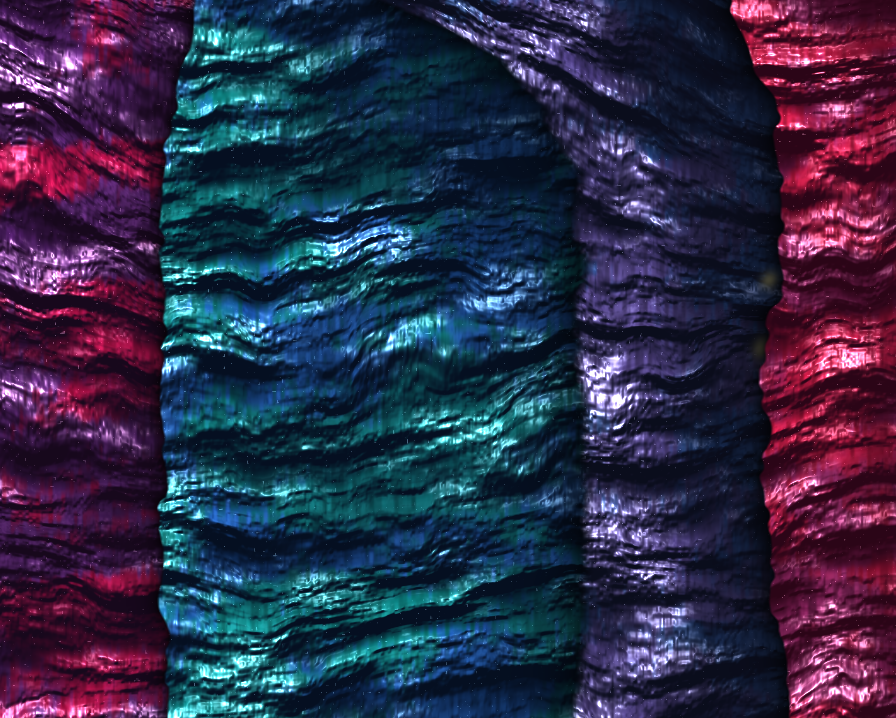
Reproduce this texture procedurally as a WebGL 2 fragment shader.

```glsl
#version 300 es
precision highp float;
// Four glossy, wrinkled strands hang side by side: magenta, teal, violet, crimson.
// Each is a warped noise height field lit from above; strands are layered from
// left to right along curved edges, each casting a soft shadow on the last.
uniform vec2 u_resolution;
out vec4 outColor;

struct Paint { vec3 deep; vec3 body; vec3 tint; vec3 shine; };

float hash(vec2 cell) {
  vec3 a = fract(cell.xyx * .1031);
  a += dot(a, a.yzx + 33.33);
  return fract((a.x + a.y) * a.z);
}

float noise(vec2 p) {
  vec2 i = floor(p), f = fract(p);
  f = f * f * f * (f * (f * 6. - 15.) + 10.);
  return mix(mix(hash(i), hash(i + vec2(1, 0)), f.x),
             mix(hash(i + vec2(0, 1)), hash(i + vec2(1, 1)), f.x), f.y);
}

float fbm(vec2 p) {
  float sum = 0., gain = .53;
  for (int i = 0; i < 4; i++) {
    sum += gain * noise(p);
    p = p * 2.03 + 17.3;
    gain *= .5;
  }
  return sum;
}

// Wrinkles that run along the given slope
float folds(vec2 p, float slope, float freq, float seed) {
  vec2 q = vec2(p.x, p.y - slope * p.x) + 3.;
  q.y += .06 * (noise(q * vec2(5, 6) + seed) - .5);
  q.y += .02 * (noise(q * vec2(19, 12) + seed) - .5);
  float broad = noise(q * vec2(freq * .3, freq) + seed);
  float swell = 2. * noise(q * vec2(freq * .2, freq * .6) + seed + 41.) - 1.;
  float medium = noise(q * vec2(freq * .7, freq * 2.) + seed + 7.);
  float fine = noise(q * vec2(freq * 2.2, freq * 4.5) + seed);
  float grain = noise(q * vec2(210, 150));
  return .6 * broad + .2 * (1. - swell * swell) + .17 * medium + .07 * fine + .03 * grain;
}

// Painted, wet surface of one strand; bias shifts pigment from body to tint
vec3 strand(vec2 p, float slope, float freq, float seed, float lit, float bias, Paint paint) {
  float e = .0015;
  float h = folds(p, slope, freq, seed);
  vec2 grad = vec2(folds(p + vec2(e, 0), slope, freq, seed),
                   folds(p + vec2(0, e), slope, freq, seed)) - h;
  vec3 normal = normalize(vec3(-grad / e * .055, 1));
  vec3 light = normalize(vec3(-.25, .8, .65));
  float diffuse = max(dot(normal, light), 0.);
  float gloss = max(dot(normal, normalize(light + vec3(0, 0, 1))), 0.);
  float streak = noise(p * vec2(170, 40) + seed);
  float patches = fbm(p * vec2(6, 13) + seed) + bias;
  vec3 pigment = mix(paint.body, paint.tint, smoothstep(.36, .62, patches + .2 * (streak - .5)));
  float shade = smoothstep(.1, .95, diffuse) * smoothstep(.12, .7, h);
  vec3 color = mix(paint.deep, pigment * (.75 + .5 * streak), shade * min(lit, 1.3));
  // Wide sheen plus tight wet glints on the crests
  float wet = smoothstep(.4, .66, fbm(p * vec2(11, 22) + seed + 9.) + .2 * (lit - 1.));
  float crest = smoothstep(.3, .75, h);
  float glint = pow(gloss, 40.) * wet * (.5 + streak);
  float sheen = .25 * pow(gloss, 8.) * (.3 + wet) * (.5 + streak);
  color += paint.shine * crest * lit * (.75 * glint + sheen);
  float fleck = smoothstep(.93, 1., noise(p * 310. + seed));
  return color + paint.shine * fleck * .3 * lit;
}

// Soft ellipse, slightly tilted, of half size w by h
float glow(vec2 p, float x, float y, float w, float h) {
  vec2 d = p - vec2(x, y);
  d = vec2(d.x, d.y - .2 * d.x) / vec2(w, h);
  return exp(-dot(d, d));
}

// Lay a strand over the ones below, with a shadow left of its edge
vec3 layer(vec3 under, vec3 over, float side, float shadow, float soft) {
  under *= 1. - .75 * exp(min(side, 0.) / shadow);
  return mix(under, over, smoothstep(-soft, soft, side));
}

float bumps(float y, float freq, float seed) {
  return .016 * (noise(vec2(seed, y * freq)) - .5) + .007 * (noise(vec2(seed, y * freq * 3.)) - .5);
}

void main() {
  vec2 uv = gl_FragCoord.xy / u_resolution;
  vec2 p = vec2(uv.x * 1.249, uv.y);
  float x = uv.x, y = uv.y, soft = max(.002, 1. / u_resolution.x);

  // Curved left edges of the three upper layers
  float tealEdge = .181 + .035 * smoothstep(.78, 1., y) + bumps(y, 18., 2.);
  float violetEdge = .65 - .22 * pow(max(y - .55, 0.) / .45, 4.) + bumps(y, 16., 5.);
  float crimsonEdge = .862 + .012 * cos((y - .7) * 9.) - .03 * smoothstep(.85, 1., y) + bumps(y, 20., 8.);
  float across = clamp((x - tealEdge) / (violetEdge - tealEdge), 0., 1.);

  Paint magenta = Paint(vec3(.09, .03, .11), vec3(.66, .04, .25), vec3(.25, .09, .33), vec3(.92, .74, .88));
  Paint teal = Paint(vec3(.02, .06, .13), vec3(.03, .40, .41), vec3(.07, .24, .50), vec3(.68, .85, .93));
  Paint violet = Paint(vec3(.04, .05, .11), vec3(.22, .18, .38), vec3(.07, .17, .34), vec3(.76, .76, .90));
  Paint crimson = Paint(vec3(.17, .02, .09), vec3(.62, .06, .20), vec3(.38, .08, .25), vec3(.92, .70, .80));

  // Light across each rounded strand, with local gleams
  float magentaLit = 1.1 - .35 * smoothstep(.08, .19, x) + .6 * glow(p, .02, .88, .09, .15)
    + .5 * glow(p, .03, .55, .08, .08) + .3 * glow(p, .2, .76, .06, .03) - .3 * glow(p, .12, .3, .2, .1);
  float tealLit = 1.3 - .55 * smoothstep(.08, .5, across) - .4 * glow(p, .64, .84, .2, .14)
    + 1.2 * glow(p, .48, .66, .08, .035) + .9 * glow(p, .62, .395, .09, .025)
    + .6 * glow(p, .6, .54, .09, .04) + .7 * glow(p, .56, .11, .13, .08) + .5 * glow(p, .33, .55, .11, .03);
  float violetLit = 1.4 - .95 * smoothstep(.05, .15, x - max(violetEdge, .57)) + .25 * glow(p, .95, .33, .1, .2);
  float crimsonLit = 1.3 - .6 * smoothstep(.06, .14, x - crimsonEdge);

  // Where the second pigment gathers or thins
  float magentaBias = .15 * smoothstep(.78, .9, y) + .15 * glow(p, .1, .64, .3, .06) - .25 * glow(p, .12, .76, .2, .04)
    - .25 * glow(p, .14, .47, .2, .07) - .22 * glow(p, .15, .09, .2, .08);
  float tealBias = .12 * across - .1 + .2 * glow(p, .36, .54, .15, .05) + .2 * glow(p, .28, .2, .08, .13)
    + .15 * glow(p, .75, .5, .1, .1) - .2 * glow(p, .6, .38, .15, .06) - .15 * glow(p, .28, .67, .1, .1);
  float violetBias = -.2 + 3. * max(x - max(violetEdge, .6) - .06, 0.);

  vec3 color = strand(p, -.35 * smoothstep(.1, .6, y), 24., 3., magentaLit, magentaBias, magenta);
  vec3 tealColor = strand(p, .14, 26., 23., tealLit, tealBias, teal);
  color = layer(color, tealColor, x - tealEdge, .01, soft);
  vec3 violetColor = strand(p - vec2(.9, 0), -.4 * smoothstep(.4, 1., y), 25., 57., violetLit, violetBias, violet);
  float chips = glow(p, 1.073, .61, .012, .012) + glow(p, 1.062, .515, .012, .014);
  violetColor = mix(violetColor, vec3(.36, .35, .27), min(chips, 1.));
  color = layer(color, violetColor, x - violetEdge, .03, .009);
  vec3 crimsonColor = strand(p, .12, 27., 83., crimsonLit, 0., crimson);
  color = layer(color, crimsonColor, x - crimsonEdge, .018, soft);
  outColor = vec4(clamp(color, 0., 1.), 1);
}
```
